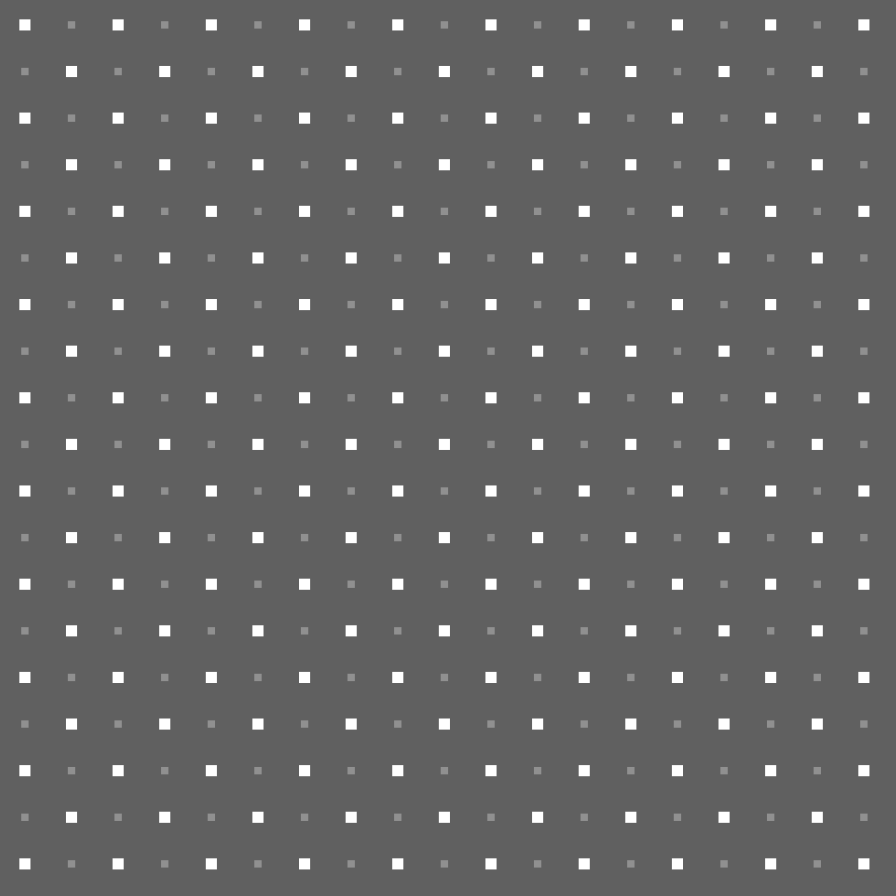
Reproduce this pattern procedurally as a WebGL 2 fragment shader.

```glsl
#version 300 es
precision highp float;
// Grey field with a checkered grid of large white and small pale squares.

uniform vec2 u_resolution;
out vec4 fragColor;

const vec3 FIELD_GREY = vec3(0.378);
const vec3 PALE_GREY  = vec3(0.565);
const vec3 WHITE      = vec3(1.0);

const float PITCH        = 0.05202; // distance between square centres
const float FIRST_CENTRE = 0.0278;  // inset of the top-left square
const float LARGE_HALF   = 0.0062;
const float SMALL_HALF   = 0.0041;

// Soft-edged coverage of an axis-aligned square centred on zero.
float squareMask(vec2 p, float halfSize, float pixel) {
    vec2 cover = clamp((halfSize - abs(p)) / pixel + 0.5, 0.0, 1.0);
    return cover.x * cover.y;
}

void main() {
    float side = min(u_resolution.x, u_resolution.y);
    float pixel = 1.0 / side;

    // Measure from the upper-left corner.
    vec2 uv = vec2(gl_FragCoord.x, u_resolution.y - gl_FragCoord.y) / side;

    // Nearest grid point and the offset from it.
    vec2 grid = (uv - FIRST_CENTRE) / PITCH;
    vec2 cell = floor(grid + 0.5);
    vec2 local = (grid - cell) * PITCH;

    // Alternate large and small squares like a checkerboard.
    bool isLarge = mod(cell.x + cell.y, 2.0) < 0.5;
    float halfSize = isLarge ? LARGE_HALF : SMALL_HALF;
    vec3 squareColor = isLarge ? WHITE : PALE_GREY;

    float mask = squareMask(local, halfSize, pixel);
    fragColor = vec4(mix(FIELD_GREY, squareColor, mask), 1.0);
}
```
